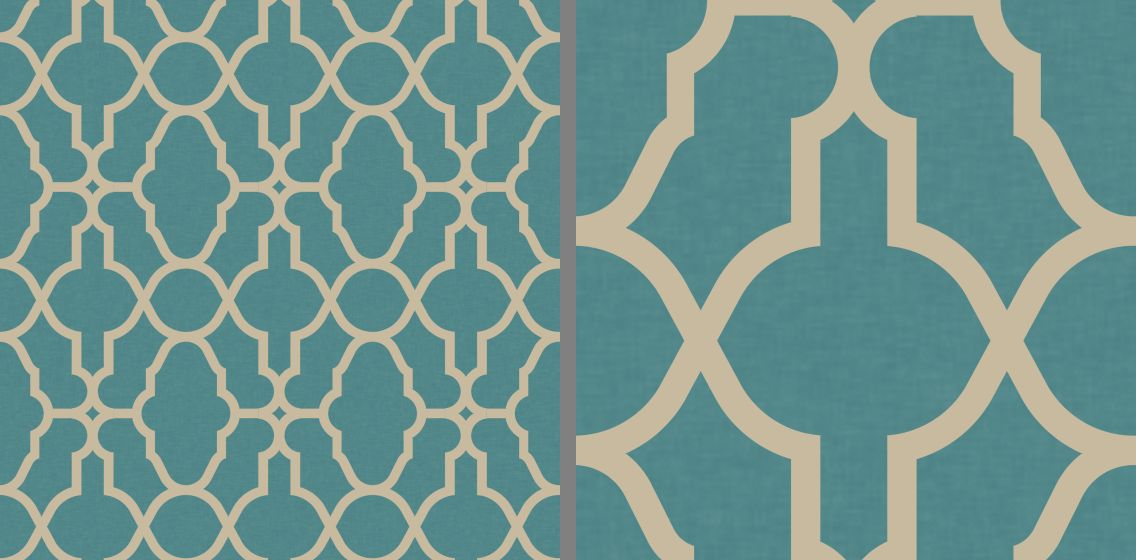
Left, the full canvas; right, a detail of the centre.
Write a Shadertoy shader that draws this pattern.

```glsl
#define ACROSS 3.0                      // repeats across the canvas
#define CELL vec2(256.0, 310.5)         // one repeat, in design units
#define ORIGIN vec2(127.0, 201.0)       // centre of one small star
#define HALF_LINE 6.6                   // half the width of the trellis line
#define TEAL vec3(0.322, 0.531, 0.541)
#define CREAM vec3(0.780, 0.730, 0.622)
#define WEAVE 0.055                     // strength of the linen texture

float hash(vec2 p) {
    uvec2 n = uvec2(ivec2(p)) * uvec2(1597334673u, 3812015801u);
    uint h = (n.x ^ n.y) * 1597334673u;
    h = (h ^ (h >> 15)) * 2246822519u;
    return float((h ^ (h >> 13)) >> 8) / 16777216.0;
}

float noise(vec2 p) {
    vec2 i = floor(p), f = fract(p);
    f = f * f * (3.0 - 2.0 * f);
    return mix(mix(hash(i), hash(i + vec2(1, 0)), f.x),
               mix(hash(i + vec2(0, 1)), hash(i + vec2(1, 1)), f.x), f.y);
}

float box(vec2 p, vec2 lo, vec2 hi) {
    vec2 d = abs(p - 0.5 * (lo + hi)) - 0.5 * (hi - lo);
    return length(max(d, 0.0)) + min(max(d.x, d.y), 0.0);
}

float ring(vec2 p, vec2 centre, float radius) {
    return abs(length(p - centre) - radius) - HALF_LINE;
}

float stroke(vec2 p, vec2 a, vec2 b) {
    vec2 d = b - a;
    return length(p - a - d * clamp(dot(p - a, d) / dot(d, d), 0.0, 1.0)) - HALF_LINE;
}

// Arc symmetric about +y, ending in the direction "end"
float arc(vec2 p, vec2 centre, float radius, vec2 end) {
    p -= centre;
    p.x = abs(p.x);
    float d = end.y * p.x > end.x * p.y ? length(p - end * radius)
                                      : abs(length(p) - radius);
    return d - HALF_LINE;
}

// Distance to the trellis in a quarter cell; q is measured from the star
float trellis(vec2 q) {
    // Star, its rounded niches, and the straight bars leaving it
    float d = max(ring(q, vec2(30.5, 30.3), 29.9), q.x - 28.7);
    d = min(d, box(q, vec2(28.0, -HALF_LINE), vec2(60.0, HALF_LINE)));
    d = min(d, box(q, vec2(15.3, 59.0), vec2(28.7, 106.0)));

    // Tall oval: side bump, step, flare, shoulder
    vec2 o = vec2(0.5 * CELL.x - q.x, q.y);
    d = min(d, max(ring(o, vec2(36.0, 0.0), 31.5), 42.5 - o.x));
    d = min(d, box(o, vec2(42.5, 28.0), vec2(55.0, 60.5)));
    vec2 slope = normalize(vec2(2.0, 1.0));
    vec2 shoulder = vec2(0.0, 72.0), flare = vec2(59.4, 76.2);
    d = min(d, arc(o, shoulder, 33.0, slope));
    d = min(d, stroke(o, shoulder + 33.0 * slope, flare - 22.0 * slope));
    float flareClip = max(o.x - 55.0, dot(o - flare, vec2(1.0, -2.0)) / 2.236);
    flareClip = max(o.x - 55.0, dot(o - flare + 22.0 * slope, vec2(-1.0, 2.0)) / 2.236);
    d = min(d, max(ring(o, flare, 22.0), max(flareClip, o.y - flare.y)));

    // Eye and medallion share one curve, mirrored about their crossing
    vec2 e = vec2(58.0 - abs(q.x - 70.0), 0.5 * CELL.y - q.y);
    vec2 eye = vec2(0.0, -2.0), tangent = vec2(0.872, 0.489);
    float ogee = min(arc(e, eye, 52.0, tangent),
                     stroke(e, eye + 52.0 * tangent, vec2(58.0, 0.0)));
    return min(d, max(ogee, 15.3 - q.x));
}

// Fine crossed threads with soft uneven patches, centred on zero
float linen(vec2 p) {
    float weft = noise(p * vec2(0.12, 0.55));
    float warp = noise(p * vec2(0.55, 0.12) + 300.0);
    float slub = noise(p * 0.3 + 700.0);
    float grain = noise(p * 0.65 + 1100.0);
    return 0.35 * weft + 0.25 * warp + 0.2 * slub + 0.2 * grain - 0.5;
}

void mainImage(out vec4 fragColor, in vec2 fragCoord) {
    float unitsPerPixel = ACROSS * CELL.x / iResolution.x;
    vec2 p = fragCoord * unitsPerPixel;
    vec2 q = abs(mod(p - ORIGIN + 0.5 * CELL, CELL) - 0.5 * CELL);

    float line = smoothstep(0.7, -0.7, trellis(q) / unitsPerPixel);
    vec3 cloth = TEAL + WEAVE * linen(p) * vec3(1.3, 1.0, 1.0);
    vec3 paint = CREAM + 0.1 * WEAVE * linen(p);
    fragColor = vec4(mix(cloth, paint, line), 1.0);
}
```
